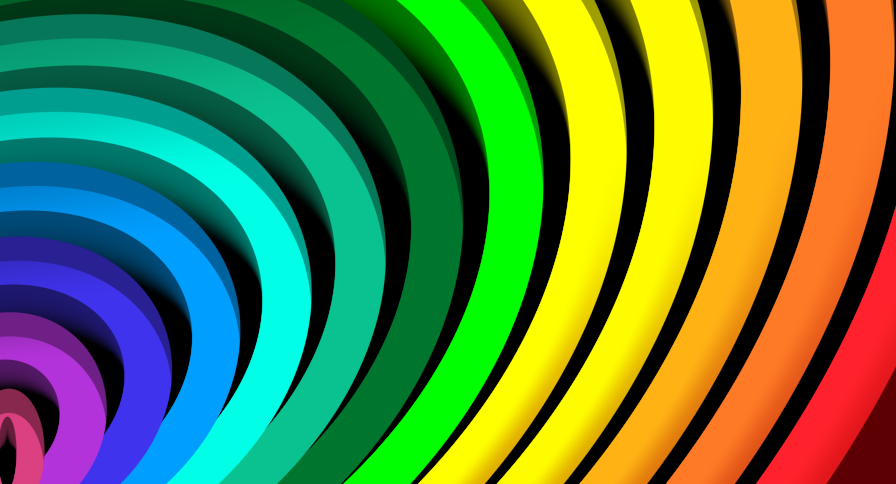
Write a Shadertoy shader that draws this background.

```glsl
const int RING_COUNT = 13;
const vec3 BACKDROP = vec3(0.36, 0.0, 0.01);
const vec3 PALETTE[RING_COUNT] = vec3[RING_COUNT](
    vec3(0.86, 0.25, 0.50), vec3(0.70, 0.20, 0.85), vec3(0.25, 0.20, 0.93),
    vec3(0.00, 0.62, 1.00), vec3(0.00, 1.00, 0.90), vec3(0.04, 0.76, 0.56),
    vec3(0.00, 0.46, 0.18), vec3(0.00, 1.00, 0.00), vec3(1.00, 1.00, 0.00),
    vec3(1.00, 0.99, 0.00), vec3(1.00, 0.70, 0.08), vec3(1.00, 0.48, 0.15),
    vec3(1.00, 0.13, 0.17));

struct Ring {
    vec2 tip;     // rightmost point of the outline
    vec2 radii;
    float skew;
    float width;
};

// Outline growing with the ring index
Ring makeRing(float k) {
    Ring ring;
    ring.tip = vec2(0.092 + 0.1256 * k + 0.0031 * k * k,
                    0.070 + 0.0845 * k - 0.00072 * k * k);
    ring.radii = vec2(0.077 + 0.145 * k, 0.133 + 0.087 * k + 0.00225 * k * k);
    ring.skew = 0.08 + 0.02 * k;
    ring.width = min(0.097 + 0.0003 * k * k, 0.75 * ring.radii.x);
    return ring;
}

// Position in the sheared frame, centred on the ring
vec2 toRing(vec2 p, Ring ring) {
    vec2 fromTip = p - ring.tip;
    return vec2(fromTip.x + ring.radii.x, fromTip.y - ring.skew * fromTip.x);
}

// First-order distance to a sheared ellipse
float ellipseDistance(vec2 local, vec2 radii, float skew) {
    vec2 e = local / radii;
    vec2 slope = vec2(e.x / radii.x - skew * e.y / radii.y, e.y / radii.y);
    float r = length(e);
    return (r - 1.0) * r / max(length(slope), 1e-4);
}

float coverage(float dist, float softness) {
    return 1.0 - smoothstep(-softness, softness, dist);
}

// Lit inner wall, fading into black with depth
vec3 wallColor(vec3 base, float depth, float height) {
    float reach = 0.25 * smoothstep(0.0, 0.8, height) + 0.001;
    return base * 0.47 * (1.0 - smoothstep(0.0, reach, depth));
}

// Front face, dimmer at the top and warmer along the lower outer edge
vec3 faceColor(vec3 base, float edge, float height, float warmth) {
    vec3 color = base * (1.0 - 0.22 * smoothstep(0.5, 1.0, height));
    float lowEdge = smoothstep(0.5, 1.0, edge) * smoothstep(0.0, -0.6, height);
    return color * mix(vec3(1.0), vec3(0.88, 0.68, 0.6), lowEdge * warmth);
}

vec3 paintRing(vec3 under, vec2 p, float k, vec3 base, float softness) {
    Ring ring = makeRing(k);
    vec2 local = toRing(p, ring);
    float height = local.y / ring.radii.y;

    float outer = ellipseDistance(local, ring.radii, ring.skew);
    float inner = ellipseDistance(local, ring.radii - ring.width, ring.skew);
    float front = ellipseDistance(local + vec2(0.0, 0.05), ring.radii, ring.skew);

    float edge = clamp(1.0 + outer / ring.width, 0.0, 1.0);
    vec3 face = faceColor(base, edge, height, step(7.5, k));
    vec3 color = mix(base * 0.62, face, coverage(front, softness));
    color = mix(color, wallColor(base, -inner, height), coverage(inner, softness));
    return mix(under, color, coverage(outer, softness));
}

void mainImage(out vec4 fragColor, in vec2 fragCoord) {
    vec2 p = fragCoord / iResolution.y;
    float softness = 0.8 / iResolution.y;
    vec3 color = BACKDROP;

    // Outermost ring first, smaller rings on top
    for (int i = RING_COUNT - 1; i >= 0; i--) {
        color = paintRing(color, p, float(i), PALETTE[i], softness);
    }
    fragColor = vec4(color, 1.0);
}
```
